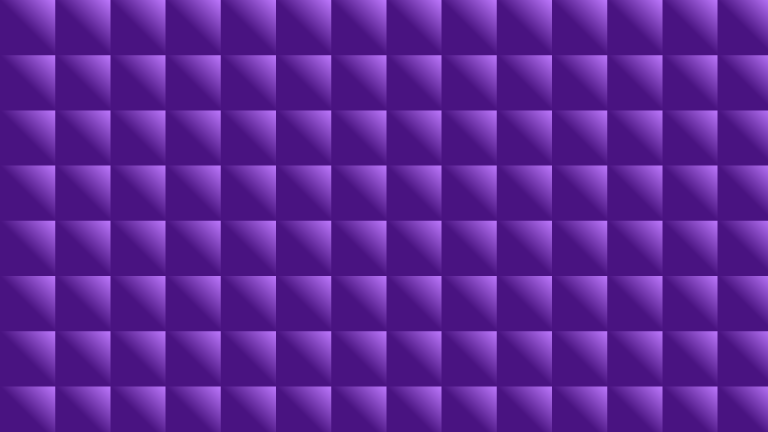
A Shadertoy shader for this pattern:

```glsl
// Grid of square purple tiles, each with a diagonal sheen toward its upper right corner.

#define TILES_DOWN   7.826                    // tiles per canvas height
#define SHEEN_START  0.5                      // diagonal position where the sheen begins
#define BASE_COLOR   vec3(0.288, 0.076, 0.506)
#define SHEEN_COLOR  vec3(0.740, 0.468, 0.990)
#define AA_STEPS     4                        // samples per pixel side

// Colour of one tile; cell runs from 0 at the lower left to 1 at the upper right
vec3 tileColor(vec2 cell) {
    float diagonal = 0.5 * (cell.x + cell.y);
    float sheen = clamp((diagonal - SHEEN_START) / (1.0 - SHEEN_START), 0.0, 1.0);
    return mix(BASE_COLOR, SHEEN_COLOR, sheen);
}

// Tiles are anchored to the upper left corner of the canvas
vec3 tileGrid(vec2 pixel) {
    vec2 p = (pixel - vec2(0.0, iResolution.y)) / iResolution.y;
    return tileColor(fract(p * TILES_DOWN));
}

void mainImage(out vec4 fragColor, in vec2 fragCoord) {
    // Average a small sample grid to smooth the tile edges
    vec3 sum = vec3(0.0);
    for (int y = 0; y < AA_STEPS; y++) {
        for (int x = 0; x < AA_STEPS; x++) {
            vec2 offset = (vec2(x, y) + 0.5) / float(AA_STEPS) - 0.5;
            sum += tileGrid(fragCoord + offset);
        }
    }
    fragColor = vec4(sum / float(AA_STEPS * AA_STEPS), 1.0);
}
```
